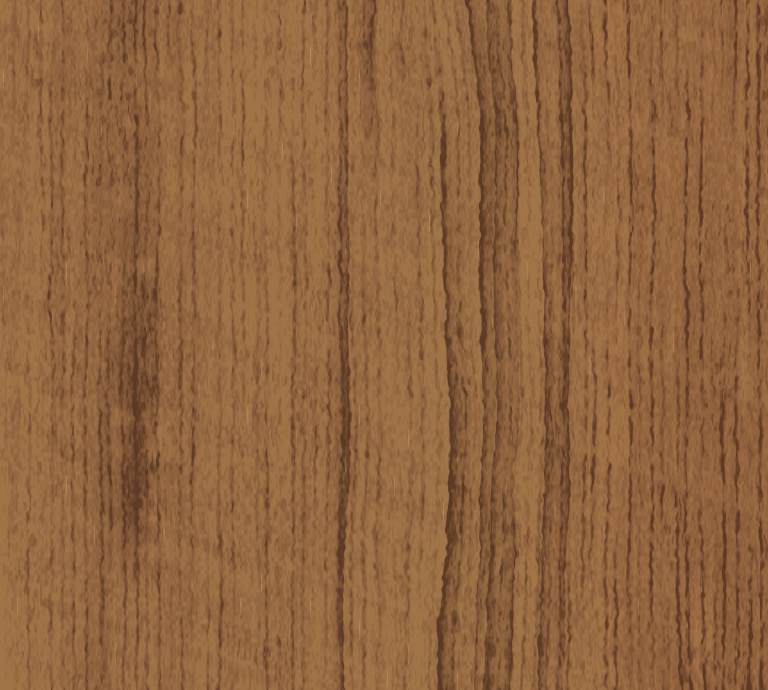
This texture is drawn by a WebGL 1 fragment shader. Its source:

```glsl
precision highp float;
uniform vec2 u_resolution;

float hash(vec2 p) {
  return fract(sin(dot(p, vec2(41.3, 289.1))) * 43758.55);
}

float noise(vec2 p) {
  vec2 i = floor(p), f = fract(p);
  f = f * f * (3.0 - 2.0 * f);
  return mix(mix(hash(i), hash(i + vec2(1.0, 0.0)), f.x),
             mix(hash(i + vec2(0.0, 1.0)), hash(i + vec2(1.0, 1.0)), f.x), f.y);
}

float bump(float x, float centre, float width) {
  float s = (x - centre) / width;
  return exp(-s * s);
}

// Narrow growth lines, each fading in and out along its length
float grainLines(float x, vec2 p) {
  float g = x * 64.0 + 0.4 * noise(p * vec2(20.0, 8.0));
  float id = floor(g);
  float offset = abs(fract(g) - 0.3 - 0.4 * hash(vec2(id, 3.0)));
  float strength = smoothstep(0.15, 0.65, noise(vec2(id * 3.7, p.y * 3.2)));
  float broken = smoothstep(0.1, 0.6, noise(p * vec2(230.0, 80.0)));
  return smoothstep(0.24, 0.04, offset) * strength * (0.25 + 0.75 * broken);
}

// Bold veins with one crisp edge and one that fades away
float heartVeins(float x, vec2 p) {
  float dark = 0.0;
  for (int i = 0; i < 9; i++) {
    float id = float(i);
    float h = hash(vec2(id, 17.0));
    float centre = 0.455 + 0.036 * id + 0.022 * (h - 0.5);
    float side = hash(vec2(id, 5.0)) < 0.35 ? -1.0 : 1.0;
    float drift = 0.02 * (noise(vec2(id * 2.3, p.y * 2.5)) - 0.5);
    float s = (x - centre - drift) * side;
    float swell = noise(vec2(id * 5.3, p.y * 4.0));
    float width = mix(0.006, 0.026, h * swell * 1.4);
    float vein = smoothstep(-0.002, 0.001, s) * exp(-abs(s) / width);
    float fade = smoothstep(0.25, 0.55, noise(vec2(id * 9.1 + 2.0, p.y * 2.2)));
    dark = max(dark, vein * fade);
  }
  return dark;
}

// Cloudy stain broken up by ripples across the grain
float stain(vec2 p) {
  float cloud = 0.55 * noise(p * vec2(60.0, 9.0)) + 0.45 * noise(p * vec2(22.0, 45.0));
  float reach = smoothstep(0.12, 0.22, p.y) * (1.0 - 0.6 * smoothstep(0.36, 0.75, p.y));
  return bump(p.x, 0.178, 0.033) * smoothstep(0.2, 0.55, cloud) * reach;
}

// Sparse pale hairline scratches
float scratches(vec2 p) {
  vec2 g = p * vec2(110.0, 32.0);
  vec2 id = floor(g), f = fract(g);
  float along = smoothstep(0.0, 0.2, f.y) * smoothstep(1.0, 0.7, f.y);
  return step(0.98, hash(id + 7.0)) * smoothstep(0.13, 0.03, abs(f.x - 0.5)) * along;
}

void main() {
  vec2 p = gl_FragCoord.xy / u_resolution.x;
  float heart = bump(p.x, 0.6, 0.14);
  float right = smoothstep(0.7, 0.82, p.x);

  // Shared bending keeps neighbouring lines roughly parallel
  float bend = 0.04 * (noise(p * vec2(5.0, 2.8)) - 0.5)
             + 0.012 * (noise(p * vec2(12.0, 11.0)) - 0.5);
  float ragged = 0.003 * (noise(p * vec2(30.0, 45.0)) - 0.5)
               + 0.003 * (noise(p * vec2(160.0, 130.0)) - 0.5);
  float x = p.x + bend * (0.1 + 0.9 * heart) + ragged;

  // Darkness from broad bands down to single fibres
  float dark = 0.19 + 0.04 * right - 0.08 * heart;
  dark += 0.2 * (noise(vec2(x * 9.0, p.y * 1.3)) - 0.5);
  dark += 0.2 * (noise(vec2(x * 65.0, p.y * 2.2)) - 0.5);
  dark += 0.18 * (noise(vec2(x * 190.0, p.y * 12.0)) - 0.5);
  dark += 0.34 * (noise(p * vec2(430.0, 170.0)) - 0.5);
  dark += 0.1 * (noise(p * vec2(14.0, 38.0)) - 0.5) * (1.0 - right);

  // Short dark pores
  float pores = smoothstep(0.6, 0.78, noise(vec2(x * 290.0, p.y * 62.0)));
  dark += 0.3 * pores * (0.3 + 0.8 * noise(p * vec2(25.0, 5.0)));

  dark += grainLines(x, p) * mix(0.42, 0.62, right);
  dark += 0.82 * heartVeins(x, p) * (0.8 + 0.3 * noise(p * vec2(200.0, 60.0)));
  dark += 0.55 * stain(p);
  dark = clamp(dark, 0.0, 1.0);

  vec3 honey = vec3(0.63, 0.455, 0.28);
  vec3 tan = vec3(0.575, 0.395, 0.25);
  vec3 umber = vec3(0.36, 0.225, 0.145);
  vec3 color = mix(honey, tan, smoothstep(0.0, 0.36, dark));
  color = mix(color, umber, smoothstep(0.25, 1.05, dark));

  // Redder outer wood, yellower heart
  color += vec3(0.005, -0.004, -0.004) * right;
  color += vec3(0.0, 0.005, 0.001) * heart;
  color += vec3(0.07, 0.075, 0.06) * scratches(p);
  gl_FragColor = vec4(color, 1.0);
}
```
